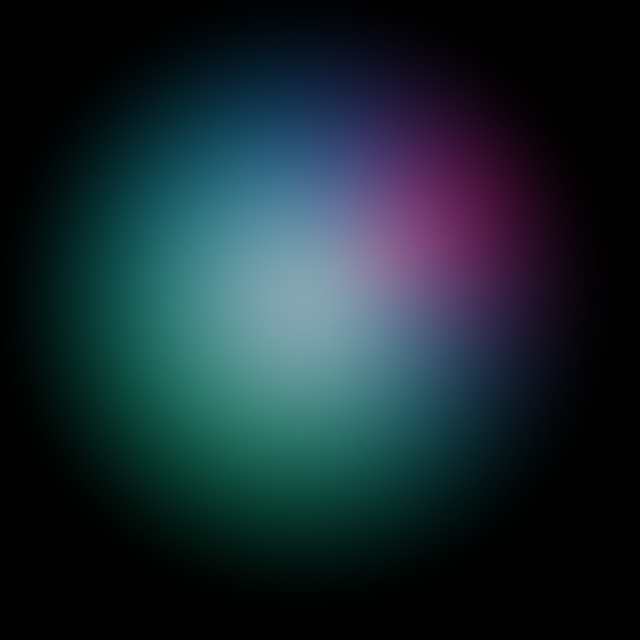
Write a Shadertoy shader that draws this background.

```glsl
#define GLOW_CENTER vec2(0.475, 0.531)
#define GLOW_RADIUS 0.508
#define CORE_EXTENT 0.85
#define CORE_COLOR vec3(0.52, 0.65, 0.70)
#define RIM_COLOR vec3(0.05, 0.96, 0.82)
#define MAGENTA_ANGLE 30.0
#define MAGENTA_FOCUS 4.0
#define GREEN_LOSS_FOCUS 1.2
#define BLUE_ANGLE 80.0

vec2 axisFromDegrees(float degrees) {
    float angle = radians(degrees);
    return vec2(cos(angle), sin(angle));
}

// Smooth angular peak: 1 along the axis, falling off on both sides
float angularLobe(float alignment, float focus) {
    return exp(focus * (alignment - 1.0));
}

// Colour of the outer glow in a given direction
vec3 rimColor(vec2 direction) {
    float towardMagenta = dot(direction, axisFromDegrees(MAGENTA_ANGLE));
    float towardBlue = dot(direction, axisFromDegrees(BLUE_ANGLE));
    float magenta = angularLobe(towardMagenta, MAGENTA_FOCUS);
    float greenLoss = angularLobe(towardMagenta, GREEN_LOSS_FOCUS);
    return RIM_COLOR + vec3(magenta, -0.77 * greenLoss, 0.17 * towardBlue - 0.10 * magenta);
}

void mainImage(out vec4 fragColor, in vec2 fragCoord) {
    // Square canvas units, centred when the canvas is not square
    vec2 uv = (fragCoord - 0.5 * iResolution.xy) / min(iResolution.x, iResolution.y) + 0.5;
    vec2 offset = uv - GLOW_CENTER;
    float distanceToCore = length(offset);
    float radius = distanceToCore / GLOW_RADIUS;
    vec2 direction = offset / max(distanceToCore, 1e-4);

    // Pale core blending into the directional hues
    float rimWeight = smoothstep(0.0, CORE_EXTENT, radius);
    vec3 hue = mix(CORE_COLOR, rimColor(direction), rimWeight);

    // Soft fade to black
    float glow = 1.0 - smoothstep(0.0, 1.0, radius);
    fragColor = vec4(clamp(hue * glow, 0.0, 1.0), 1.0);
}
```
